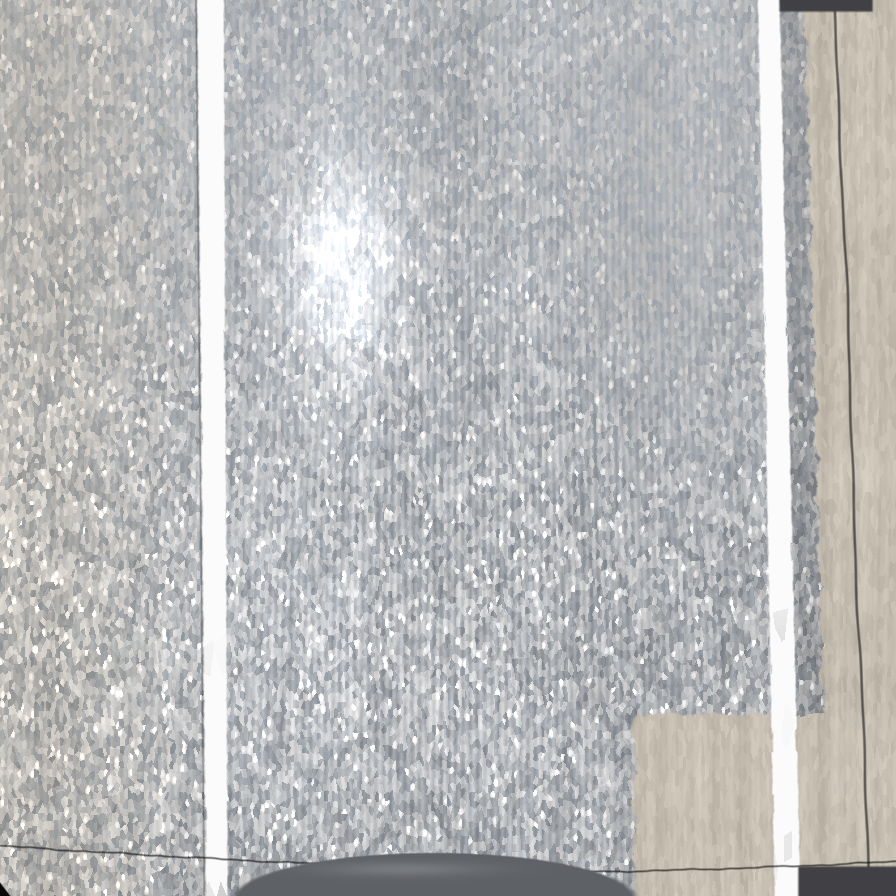
Give the GLSL for this texture, as a WebGL 2 fragment shader.

```glsl
#version 300 es
precision highp float;
uniform vec2 u_resolution;
out vec4 outColor;

vec2 hash2(vec2 p) {
  vec3 q = fract(p.xyx * vec3(0.1031, 0.103, 0.0973));
  q += dot(q, q.yzx + 33.33);
  return fract((q.xx + q.yz) * q.zy);
}

// Cellular noise: x is the distance to the nearest seed, y its random tone
vec2 cells(vec2 p) {
  vec2 id = floor(p), nearest = vec2(9.0, 0.0);
  for (int j = -1; j <= 1; j++)
    for (int i = -1; i <= 1; i++) {
      vec2 cell = id + vec2(i, j);
      float d = length(cell + hash2(cell) - p);
      if (d < nearest.x) nearest = vec2(d, hash2(cell + 71.0).x);
    }
  return nearest;
}

// Layered sines, roughly -1 to 1
float waves(float t) {
  return 0.5 * sin(t) + 0.3 * sin(t * 2.3 + 1.7) + 0.2 * sin(t * 5.1 + 4.0);
}

float below(float v, float edge, float soft) {
  return 1.0 - smoothstep(edge - soft, edge + soft, v);
}

float blob(vec2 p, vec2 center, vec2 size) {
  vec2 d = (p - center) / size;
  return exp(-dot(d, d));
}

vec3 asphalt(vec2 p) {
  // Broad light and dark wheel tracks
  float tone = 0.715 + 0.025 * waves(p.x * 13.0 + 0.6) + 0.02 * waves(p.y * 5.0 + p.x * 4.0);
  tone += 0.05 * blob(p, vec2(0.33, 0.5), vec2(0.12, 0.5));
  tone -= 0.04 * blob(p, vec2(0.52, 0.95), vec2(0.05, 0.22));
  tone -= 0.05 * blob(p, vec2(0.4, 0.0), vec2(0.4, 0.12));

  // Grain stretched along the road, calmer toward the top
  float rough = mix(1.0, 0.55, smoothstep(0.25, 0.9, p.y));
  rough *= 1.0 - 0.6 * blob(p, vec2(0.74, 0.75), vec2(0.1, 0.25));
  vec2 grain = cells(p * vec2(210.0, 120.0));
  vec2 clump = cells(p * vec2(75.0, 42.0) + 19.0);
  tone += rough * (0.26 * (grain.y - 0.5) + 0.09 * (clump.y - 0.5));
  tone += rough * 0.22 * smoothstep(0.9, 1.0, grain.y) * below(grain.x, 0.45, 0.2);

  // Fine ribs bowed about the lane center
  vec2 q = p - vec2(0.51, 0.45);
  float ribs = sin(p.x * 800.0 + 55.0 * q.x * q.y + 9.0 * sin(q.y * 7.0) * q.x);
  float ribArea = 0.3 + 0.7 * blob(p, vec2(0.52, 0.35), vec2(0.26, 0.45));
  tone += 0.055 * ribs * ribArea;

  // Sun glare
  float glare = blob(p, vec2(0.385, 0.7), vec2(0.06, 0.105));
  tone += glare * (0.27 + 0.12 * (clump.y - 0.5));
  vec3 tint = mix(vec3(0.985, 1.0, 1.02), vec3(1.01, 1.0, 0.98), below(p.x, 0.16, 0.12));
  return tone * tint + 0.03 * (grain.y - 0.5) * vec3(1.0, 0.0, -1.0);
}

vec3 concrete(vec2 p) {
  float streak = waves(p.x * 210.0 + 0.5 * sin(p.y * 9.0)) * 0.03 + waves(p.x * 67.0) * 0.02;
  float speck = cells(p * vec2(240.0, 70.0)).y - 0.5;
  return vec3(0.77, 0.74, 0.69) + streak + 0.06 * speck + 0.02 * waves(p.y * 17.0);
}

// Painted stripe with chipped edges
float stripe(vec2 p, float bottomX, float topX, float halfWidth) {
  float chip = smoothstep(0.83, 1.0, cells(p * vec2(50.0, 32.0)).y);
  float d = abs(p.x - mix(bottomX, topX, p.y)) + 0.0015 * chip + 0.0006 * waves(p.y * 150.0);
  return below(d, halfWidth, 0.0015);
}

void main() {
  vec2 p = gl_FragCoord.xy / u_resolution;
  vec3 color = asphalt(p);

  // Concrete shoulder and repair patch with ragged borders
  float ragged = 0.004 * waves(p.y * 95.0) + 0.003 * (cells(p * 130.0).y - 0.5);
  float shoulderX = mix(0.924, 0.898, p.y);
  shoulderX = mix(shoulderX, 0.88, below(p.y, 0.2 + ragged, 0.003));
  float shoulder = below(shoulderX + ragged, p.x, 0.002);
  float patchTop = 0.203 + 0.003 * waves(p.x * 120.0);
  float repair = below(0.708 + ragged, p.x, 0.002) * below(p.y, patchTop, 0.002) * below(p.x, 0.885, 0.002);
  float curb = below(shoulderX - 0.035, p.x, 0.015) * (1.0 - shoulder);
  color *= 1.0 - 0.13 * curb;
  color = mix(color, concrete(p), max(shoulder, repair));
  float seam = abs(p.x - mix(0.97, 0.932, p.y) - 0.002 * waves(p.y * 12.0));
  color *= 1.0 - 0.55 * below(seam, 0.0014, 0.0012);

  // Lane stripes with a thin dark rim
  float leftLine = stripe(p, 0.242, 0.235, mix(0.012, 0.0148, p.y));
  float rightLine = stripe(p, 0.879, 0.858, mix(0.0145, 0.012, p.y));
  float rim = below(abs(p.x - mix(0.228, 0.219, p.y)), 0.001, 0.0012);
  color *= 1.0 - 0.3 * rim;
  float worn = 0.2 * smoothstep(0.9, 1.0, cells(p * vec2(80.0, 28.0) + 5.0).y) * below(p.y, 0.3, 0.1);
  color = mix(color, vec3(0.985 - worn), max(leftLine, rightLine));

  // Crack across the lower edge
  float crackY = 0.027 + 0.029 * pow(abs(p.x - 0.65) / 0.65, 1.5) + 0.001 * waves(p.x * 60.0);
  color *= 1.0 - 0.6 * below(abs(p.y - crackY), 0.001, 0.0012);

  // Dark blocks at the right corners
  float topBlock = below(abs(p.x - 0.922), 0.052, 0.002) * below(0.987, p.y, 0.002);
  float lowBlock = below(0.891, p.x, 0.002) * below(p.y, 0.033, 0.002);
  color = mix(color, vec3(0.25, 0.25, 0.27), max(topBlock, lowBlock));

  // Rounded hood and black left corner
  float hood = below(length((p - vec2(0.485, -0.005)) / vec2(0.225, 0.053)), 1.0, 0.025);
  float sheen = 0.1 * blob(p, vec2(0.45, 0.03), vec2(0.09, 0.008));
  color = mix(color, vec3(0.37, 0.38, 0.4) + sheen, hood);
  color = mix(color, vec3(0.03), below(p.x * 1.3 + p.y, 0.015, 0.002));

  outColor = vec4(clamp(color, 0.0, 1.0), 1.0);
}
```
